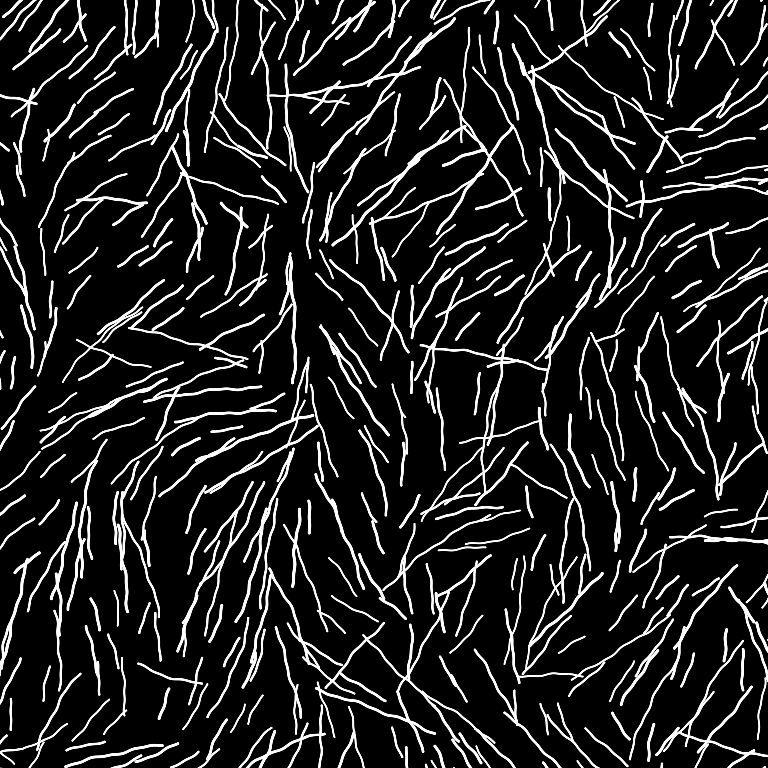
Reproduce this pattern procedurally as a WebGL 1 fragment shader.

```glsl
precision highp float;
// Scattered thin white strokes on black, combed into loose tufts.
// Each cell of a jittered grid holds one bent, wavering stroke whose heading
// follows a smooth noise field; a few strays cross their neighbours.

uniform vec2 u_resolution;

const vec3 BACKGROUND = vec3(0.0);
const vec3 STROKE_COLOR = vec3(1.0);
const float CELLS = 22.0;          // strokes along one side
const int REACH = 2;               // neighbouring cells a stroke may enter
const float FIELD_SCALE = 6.5;     // tufts along one side
const float MEAN_HEADING = 1.42;   // slightly right of upright
const float HEADING_SPREAD = 3.0;
const float STRAY_SHARE = 0.14;

float hash(vec2 p) {
  return fract(sin(dot(p, vec2(127.1, 311.7))) * 43758.5453);
}

vec2 hash2(vec2 p) {
  return vec2(hash(p), hash(p + vec2(41.3, 17.9)));
}

float valueNoise(vec2 p) {
  vec2 cell = floor(p);
  vec2 f = fract(p);
  f = f * f * (3.0 - 2.0 * f);
  float low = mix(hash(cell), hash(cell + vec2(1.0, 0.0)), f.x);
  float high = mix(hash(cell + vec2(0.0, 1.0)), hash(cell + 1.0), f.x);
  return mix(low, high, f.y);
}

// Heading shared by the tuft, with a small scatter and occasional strays.
float strokeHeading(vec2 center, vec2 id) {
  float field = valueNoise(center * FIELD_SCALE + 23.0) - 0.5;
  float scatter = 0.3 * (hash(id + 5.3) - 0.5);
  float stray = step(hash(id + 9.1), STRAY_SHARE) * 2.6 * (hash(id + 13.7) - 0.5);
  return MEAN_HEADING + HEADING_SPREAD * field + scatter + stray;
}

// Distance to a bent stroke centred at the origin and lying along x.
float strokeDistance(vec2 p, float halfLength, float bend, float phase) {
  float x = clamp(p.x, -halfLength, halfLength);
  float waver = 0.0014 * sin(95.0 * x + phase) + 0.0006 * sin(230.0 * x + 2.0 * phase);
  float curve = bend * x * x + waver;
  return length(vec2(p.x - x, p.y - curve));
}

// Signed distance to the outline of the stroke owned by one cell.
float cellStroke(vec2 p, vec2 id) {
  vec2 center = (id + mix(vec2(0.12), vec2(0.88), hash2(id))) / CELLS;
  float angle = strokeHeading(center, id);
  vec2 along = vec2(cos(angle), sin(angle));
  vec2 offset = p - center;
  vec2 local = vec2(dot(offset, along), dot(offset, vec2(-along.y, along.x)));

  float size = hash(id + 21.7);
  float halfLength = mix(0.020, 0.086, size * size);
  float halfWidth = mix(0.0013, 0.0021, hash(id + 33.1));
  float bend = 3.6 * (hash(id + 47.9) - 0.5);
  float phase = 6.2832 * hash(id + 58.3);
  return strokeDistance(local, halfLength, bend, phase) - halfWidth;
}

// Nearest stroke outline among the surrounding cells.
float nearestStroke(vec2 p) {
  vec2 home = floor(p * CELLS);
  float nearest = 1.0;
  for (int j = -REACH; j <= REACH; j++) {
    for (int i = -REACH; i <= REACH; i++) {
      nearest = min(nearest, cellStroke(p, home + vec2(float(i), float(j))));
    }
  }
  return nearest;
}

void main() {
  float side = min(u_resolution.x, u_resolution.y);
  vec2 p = gl_FragCoord.xy / side;
  float softness = 0.4 / side;
  float ink = 1.0 - smoothstep(-softness, softness, nearestStroke(p));
  gl_FragColor = vec4(mix(BACKGROUND, STROKE_COLOR, ink), 1.0);
}
```
